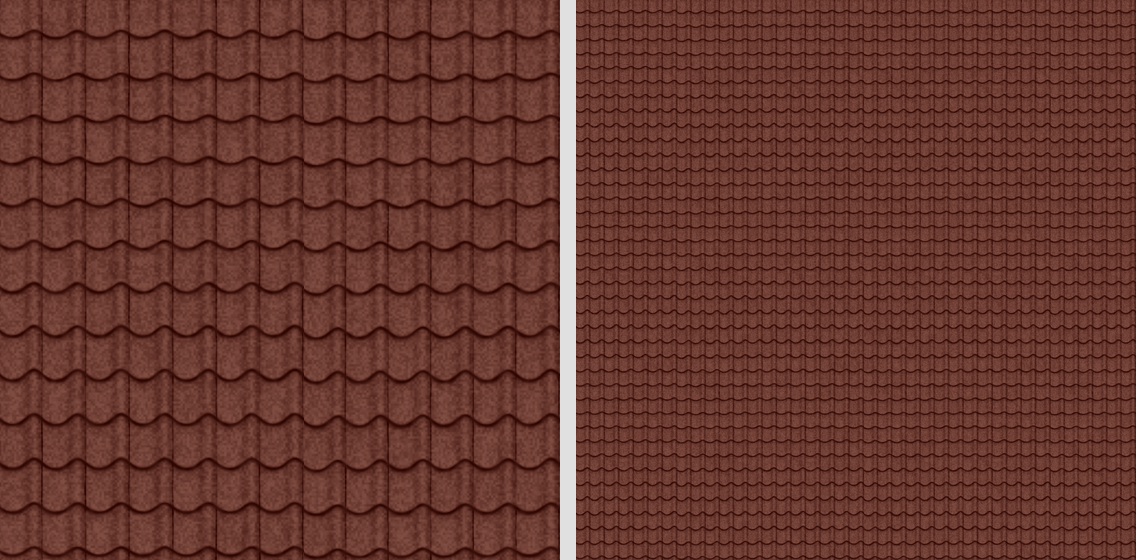
Left: one tile. Right: repeated 3 by 3.
Write a WebGL 1 fragment shader that draws this texture.

```glsl
precision highp float;
// Clay roof of interlocking pantiles, 13 across and 13 down.
// A cosine profile bends each course's lower lip; bands across the tile shade
// the roll and pan, then joints, lip shadows and wrapping noise add wear.

uniform vec2 u_resolution;

const float TILES = 13.0;
const float TAU = 6.2831853;
const float CREST = 0.79;      // centre of the roll within a tile
const float LIP_HEIGHT = 0.2;  // mean height of the lip within a course
const vec3 SHADOW = vec3(0.18, 0.02, 0.0);
const vec3 CLAY = vec3(0.46, 0.265, 0.225);

float hash(vec2 p) {
  vec3 q = fract(vec3(p.xyx) * 0.1031);
  q += dot(q, q.yzx + 33.33);
  return fract((q.x + q.y) * q.z);
}

// Value noise on a lattice that wraps after "period" cells
float wrapNoise(vec2 uv, vec2 period) {
  vec2 p = uv * period;
  vec2 i = floor(p);
  vec2 f = p - i;
  f = f * f * (3.0 - 2.0 * f);
  vec2 a = mod(i, period);
  vec2 b = mod(i + 1.0, period);
  return mix(mix(hash(a), hash(vec2(b.x, a.y)), f.x),
             mix(hash(vec2(a.x, b.y)), hash(b), f.x), f.y);
}

// Soft bump around a centre, wrapping within one tile
float band(float x, float centre, float width) {
  float d = (fract(x - centre + 0.5) - 0.5) / width;
  return exp(-d * d);
}

// Uneven laying: small jitter, and a drop past the middle that recovers
float columnSag(float column) {
  float drop = 0.045 * step(6.5, column) * (TILES - column) / 6.0;
  return drop + 0.02 * (hash(vec2(column, 7.0)) - 0.5);
}

// Light across a tile: flat pan, shaded flanks, lit crest
float profileShade(float x) {
  return 0.97 - 0.25 * band(x, 0.63, 0.10)
              - 0.34 * band(x, 0.93, 0.07)
              - 0.06 * band(x, 0.10, 0.10)
              + 0.05 * band(x, CREST, 0.05);
}

void main() {
  vec2 uv = gl_FragCoord.xy / u_resolution;
  float pixel = TILES / min(u_resolution.x, u_resolution.y);

  // Spacing drifts toward the middle and returns at the borders
  vec2 p = uv * TILES - vec2(0.028, 0.06) * (1.0 - cos(TAU * uv));
  float x = fract(p.x);
  float column = floor(p.x);

  // Wavy lip, deeper in the lower courses
  float amplitude = 0.098 + 0.022 * cos(TAU * (uv.y - 0.3));
  float phase = TAU * (x - CREST);
  float wave = amplitude * (cos(phase) + 0.12 * cos(2.0 * phase));
  float slope = amplitude * TAU * sin(phase);
  float v = p.y - LIP_HEIGHT - wave + columnSag(column);
  float h = fract(v);
  float row = mod(floor(v), TILES);
  float fromLip = (fract(v + 0.5) - 0.5) / sqrt(1.0 + slope * slope);

  // Clay tone with variation per tile, faint streaks and fine grain
  float tileRandom = hash(vec2(column, row) + 3.0);
  float tone = profileShade(x) + 0.04 * (tileRandom - 0.5);
  tone += 0.06 * (wrapNoise(uv, vec2(39.0, 26.0)) - 0.5);
  tone += 0.10 * (wrapNoise(uv, vec2(117.0, 39.0)) - 0.5);
  tone += 0.40 * (wrapNoise(uv, vec2(256.0)) - 0.5);

  // Lit lip above the edge and soft shade on the course below
  tone += 0.05 * exp(-h * h / 0.04);
  tone -= 0.20 * smoothstep(0.66, 1.0, h);

  // Side joint, wandering slightly and breaking up along its length
  float wander = wrapNoise(uv, vec2(13.0, 39.0));
  float jointX = 0.972 + 0.014 * (wander - 0.5);
  float joint = 1.0 - smoothstep(0.002, 0.012 + pixel, abs(x - jointX));
  float jointDepth = mix(0.0, 0.5, hash(vec2(column, row) + 41.0));
  tone -= joint * (jointDepth + 0.2 * wrapNoise(uv, vec2(26.0, 65.0)));

  // Dark gap under the lip: crisp above, softer below, uneven in depth
  float uneven = 0.8 + 0.4 * wrapNoise(uv, vec2(78.0, 13.0));
  float offset = fromLip + 0.012;
  float reach = uneven * mix(0.054, 0.039, smoothstep(-0.02, 0.02, offset));
  float gap = exp(-offset * offset / (reach * reach));
  float gapTone = mix(-0.08, 0.2, wrapNoise(uv, vec2(104.0, 65.0)));
  tone = mix(tone, gapTone, gap);

  gl_FragColor = vec4(mix(SHADOW, CLAY, clamp(tone, 0.0, 1.15)), 1.0);
}
```
